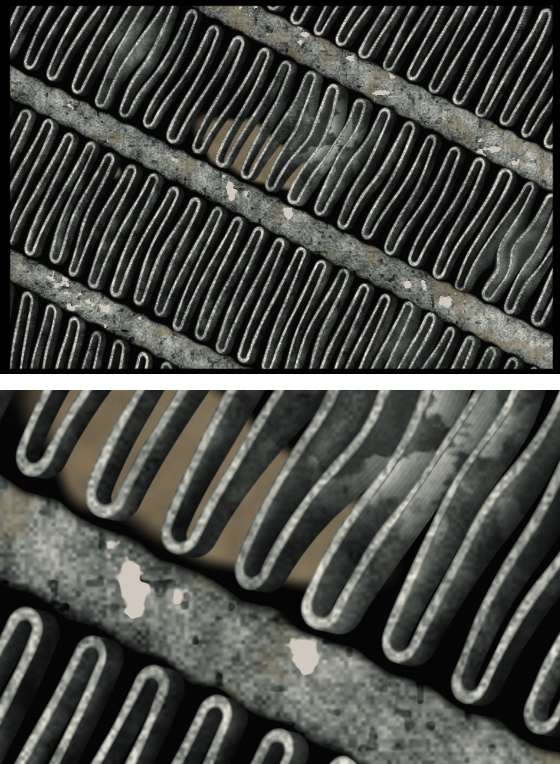
Top: the whole. Bottom: its middle third, enlarged.
Give the GLSL for this pattern, as a Shadertoy shader.

```glsl
// Weathered radiator: diagonal tubes with folded metal fins packed between them

float hash(vec2 p) {
    return fract(sin(dot(p, vec2(127.1, 311.7))) * 43758.5453);
}

float noise(vec2 p) {
    vec2 i = floor(p), f = fract(p);
    f = f * f * (3.0 - 2.0 * f);
    return mix(mix(hash(i), hash(i + vec2(1, 0)), f.x),
               mix(hash(i + vec2(0, 1)), hash(i + vec2(1, 1)), f.x), f.y);
}

float fbm(vec2 p) {
    float sum = 0.0, amp = 0.5;
    for (int i = 0; i < 4; i++) {
        sum += amp * noise(p);
        p = p * 2.13 + 7.7;
        amp *= 0.5;
    }
    return sum / 0.9375;
}

// Cool grey in the shadows, warm grey in the highlights
vec3 metal(float light) {
    light = clamp(light, 0.02, 0.9);
    return light * mix(vec3(0.94, 1.03, 0.98), vec3(1.03, 1.0, 0.94), light);
}

// Soft elliptical patch
float patchAt(vec2 p, vec2 center, vec2 size) {
    vec2 d = (p - center) / size;
    return exp(-dot(d, d));
}

// Distance to the serpentine strip: slanted legs joined by round bends
float finDistance(vec2 q, float pitch, float row) {
    float s = q.x / pitch;
    float x = abs(fract(s) - 0.5) * pitch;
    float radius = pitch * 0.18;
    float top = 0.15 + 0.016 * (hash(vec2(floor(s), row)) - 0.5);
    float bottom = 0.15 + 0.016 * (hash(vec2(floor(s + 0.5), row + 9.0)) - 0.5);
    if (q.y > top) return abs(length(vec2(x, (q.y - top) * 0.8)) - radius);
    if (q.y < -bottom) return abs(length(vec2(pitch * 0.5 - x, (q.y + bottom) * 0.8)) - radius);
    float leg = pitch * 0.25 - pitch * 0.07 * clamp(q.y / 0.15, -1.0, 1.0);
    return abs(x - leg);
}

void mainImage(out vec4 fragColor, in vec2 fragCoord) {
    vec2 p = fragCoord / iResolution.y;
    float px = 1.0 / iResolution.y;

    // Axes along and across the tubes; row 0 lies above the central tube
    vec2 uv = mat2(0.8926, 0.451, -0.451, 0.8926) * p;
    float row = floor((uv.y - 0.71) / 0.437);
    vec2 q = vec2(uv.x, uv.y - 0.71 - 0.437 * (row + 0.5));

    // Pitch, phase and lean of each row of fins
    vec3 fold = row < -1.5 ? vec3(0.0693, -0.010, -0.35)
              : row < -0.5 ? vec3(0.0636, -0.279, -0.06)
              : row < 0.5  ? vec3(0.0725, 0.058, 0.0)
                           : vec3(0.0689, 0.213, 0.0);

    // Crushed and scraped areas
    float upper = step(abs(row), 0.5);
    float scraped = upper * patchAt(q, vec2(0.49, 0.03), vec2(0.15, 0.13));
    float crushed = upper * patchAt(q, vec2(1.08, -0.02), vec2(0.09, 0.13));
    float bent = upper * patchAt(q, vec2(-0.06, 0.02), vec2(0.09, 0.14));
    float lowerBent = step(abs(row + 1.0), 0.5) * patchAt(q, vec2(0.94, 0.08), vec2(0.1, 0.1));
    float wear = clamp(scraped + crushed + 0.6 * bent + 0.7 * lowerBent, 0.0, 1.0);

    // Fin space: lean, gentle S curve, uneven spacing and damage
    vec2 f = q;
    f.x -= fold.y + fold.z * q.y + 0.005 * sin(q.y * 17.0 + row);
    f.x += 0.012 * (noise(vec2(q.x * 13.0, q.y * 7.0 + row * 31.0)) - 0.5);
    f.x += 0.055 * (0.35 * scraped + crushed + 0.3 * bent) * (noise(q * vec2(14.0, 11.0) + 3.0) - 0.5);

    float grain = noise(p * 260.0);
    float mottle = fbm(p * 38.0);

    // Dark depth with tan light showing through a few gaps
    vec3 col = vec3(0.018);
    float gap = upper * patchAt(q, vec2(0.33, -0.09), vec2(0.2, 0.09));
    gap += 0.65 * step(abs(row + 1.0), 0.5) * patchAt(q, vec2(0.02, 0.13), vec2(0.05, 0.04));
    gap *= 0.55 + 0.8 * noise(q * vec2(24.0, 9.0));
    col = mix(col, vec3(0.50, 0.44, 0.34) * (0.8 + 0.3 * mottle), smoothstep(0.42, 0.6, gap));

    // Fin faces, swept from the back up to the lit front edge
    float depth = 0.011 + 0.022 * wear + 0.006 * noise(vec2(q.x * 9.0, row));
    float streak = noise(vec2(f.x * 55.0, f.y * 9.0 + row * 5.0));
    float flakes = smoothstep(0.47, 0.58, fbm(p * 24.0 + 4.0));
    float face = 0.04 + 0.40 * streak * mottle + 0.14 * (grain - 0.5) * streak;
    face += wear * (0.13 + 0.36 * flakes * scraped + 0.35 * bent * streak + 0.22 * crushed * streak);
    for (int i = 7; i >= 1; i--) {
        float t = float(i) / 7.0;
        float d = finDistance(f - depth * t * vec2(1.0, 0.25), fold.x, row);
        col = mix(col, metal(face * (1.25 - 0.65 * t)), smoothstep(0.0042 + px, 0.0042 - px, d));
    }
    float d = finDistance(f, fold.x, row);
    float width = 0.0037 + 0.0014 * noise(p * 30.0);
    float edge = 0.30 + 0.30 * mottle + 0.34 * (grain - 0.5) + 0.22 * noise(f * vec2(30.0, 12.0));
    edge *= 1.0 - 0.45 * smoothstep(0.35, 1.0, d / width);
    col = mix(col, metal(edge + 0.08), smoothstep(width + px, width - px, d));

    // Tubes with rounded shading, scalloped edges, pits and pale flakes
    float halfTube = 0.039 + 0.006 * p.x;
    float side = sign(q.y);
    float across = 0.2185 - abs(q.y);
    float scallop = 0.0025 * side * cos(6.2832 * f.x / fold.x);
    float rim = halfTube + scallop + 0.004 * (noise(p * 55.0) - 0.5) - across;
    float h = clamp(across * side / halfTube, -1.0, 1.0);
    float light = 0.50 * sqrt(max(1.0 - 0.72 * h * h, 0.0)) - 0.05 * h;
    light += 0.42 * (mottle - 0.5) + 0.26 * (grain - 0.5) + 0.16 * (fbm(p * 9.0) - 0.45);
    light += 0.12 * smoothstep(1.1, 1.5, p.x);
    light -= 0.2 * smoothstep(0.72, 0.9, noise(p * 95.0));
    vec3 tube = metal(light);
    tube = mix(tube, vec3(0.49, 0.44, 0.33), 0.5 * smoothstep(0.58, 0.72, fbm(p * 16.0 + 20.0)));
    float flake = smoothstep(0.70, 0.74, fbm(p * 21.0 + 51.0));
    tube = mix(tube, vec3(0.82, 0.79, 0.75), flake);
    col *= smoothstep(-0.013, -0.002, -rim) * 0.0 + smoothstep(0.0, 0.009, -rim + 0.012);
    col = mix(col, tube * smoothstep(-0.004, 0.008, rim), smoothstep(-px, px, rim));

    // Black mount around the panel
    vec2 border = abs(p - vec2(0.7525, 0.499)) - vec2(0.7255, 0.485);
    col = mix(col, vec3(0.0), smoothstep(-px, px, max(border.x, border.y)));
    fragColor = vec4(col, 1.0);
}
```
